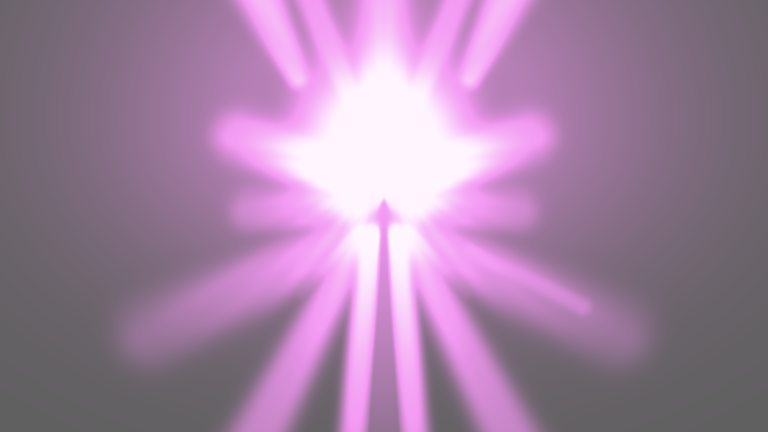
Write a Shadertoy shader that draws this background.

```glsl
// Mirrored burst of soft magenta light rays around a white core on grey.

// Soft tapered beam: widths and gains run from the start to the end point.
float beam(vec2 p, vec2 start, vec2 end, vec2 widths, vec2 gains) {
    vec2 axis = end - start;
    float along = clamp(dot(p - start, axis) / dot(axis, axis), 0.0, 1.0);
    float r = length(p - start - axis * along) / mix(widths.x, widths.y, along);
    float light = mix(gains.x, gains.y, along) * exp(-r * r * r);
    return light * light;
}

// Grey through magenta to white as the energy goes from 0 to 2.
vec3 lightRamp(float energy) {
    vec3 grey = vec3(0.375);
    vec3 magenta = vec3(0.95, 0.59, 0.95);
    vec3 white = vec3(1.0, 0.96, 1.0);
    vec3 color = mix(grey, magenta, clamp(energy, 0.0, 1.0));
    return mix(color, white, smoothstep(0.85, 2.05, energy));
}

void mainImage(out vec4 fragColor, in vec2 fragCoord) {
    vec2 uv = (fragCoord - 0.5 * iResolution.xy) / iResolution.y;
    vec2 p = vec2(abs(uv.x), uv.y);

    // Wide halo, falling off faster below its centre
    vec2 h = p - vec2(0.0, 0.22);
    float halo = 0.75 * exp(-h.x * h.x / 0.40 - h.y * h.y / (h.y < 0.0 ? 0.18 : 0.32));
    vec2 hollow = (p - vec2(0.24, 0.27)) / vec2(0.06, 0.07);
    halo -= 0.16 * exp(-dot(hollow, hollow));

    // White core whose lower rim forms two lobes meeting in a cusp
    vec2 c = p - vec2(0.0, 0.16);
    float rim = 0.04 * exp(-p.x / 0.018) + 0.5 * max(p.x - 0.08, 0.0);
    float lobes = smoothstep(-0.02 - 0.2 * p.x, 0.015, p.y - rim);
    float core = 2.2 * exp(-dot(c, c) / 0.028) * mix(0.35, 1.0, lobes);

    // Upper beams
    float rays = beam(p, vec2(0.20, 0.32), vec2(0.33, 0.60), vec2(0.025, 0.065), vec2(0.6, 0.95));
    rays += beam(p, vec2(0.08, 0.28), vec2(0.21, 0.60), vec2(0.025, 0.038), vec2(0.25, 0.6));
    rays += beam(p, vec2(0.0, 0.28), vec2(0.0, 0.60), vec2(0.05, 0.065), vec2(0.5, 0.65));
    // Side beams
    rays += beam(p, vec2(0.08, 0.09), vec2(0.34, 0.185), vec2(0.045, 0.06), vec2(1.1, 0.45));
    rays += beam(p, vec2(0.08, 0.01), vec2(0.31, 0.012), vec2(0.045, 0.05), vec2(0.6, 0.3));
    // Lower beams
    rays += beam(p, vec2(0.05, -0.04), vec2(0.54, -0.27), vec2(0.05, 0.085), vec2(0.8, 0.28));
    rays += beam(p, vec2(0.05, -0.05), vec2(0.32, -0.56), vec2(0.035, 0.07), vec2(0.9, 0.65));
    rays += beam(p, vec2(0.06, -0.03), vec2(0.19, -0.18), vec2(0.012, 0.015), vec2(0.7, 0.2));
    rays += beam(p, vec2(0.03, -0.05), vec2(0.075, -0.56), vec2(0.032, 0.036), vec2(1.5, 0.85));
    // Thin extra streak on the right only
    rays += beam(uv, vec2(0.20, -0.08), vec2(0.46, -0.21), vec2(0.02, 0.025), vec2(0.35, 0.4));

    // Faint radial streaks from layered sines
    float angle = atan(p.x, p.y - 0.12);
    float streaks = 1.0 + 0.05 * sin(angle * 23.0 + 1.0) + 0.04 * sin(angle * 41.0);
    float energy = halo + core + sqrt(rays) * streaks;

    // Dark stem widening downwards from the cusp
    float depth = clamp((0.04 - p.y) / 0.54, 0.0, 1.0);
    float halfWidth = 0.003 + 0.012 * sqrt(depth) + 0.018 * depth * depth;
    float stem = 1.0 - smoothstep(halfWidth - 0.006, halfWidth + 0.008, p.x);
    stem *= 1.0 - smoothstep(0.02, 0.045, p.y);
    energy = mix(energy, mix(1.05, 0.35, depth), stem);

    fragColor = vec4(lightRamp(energy), 1.0);
}
```
